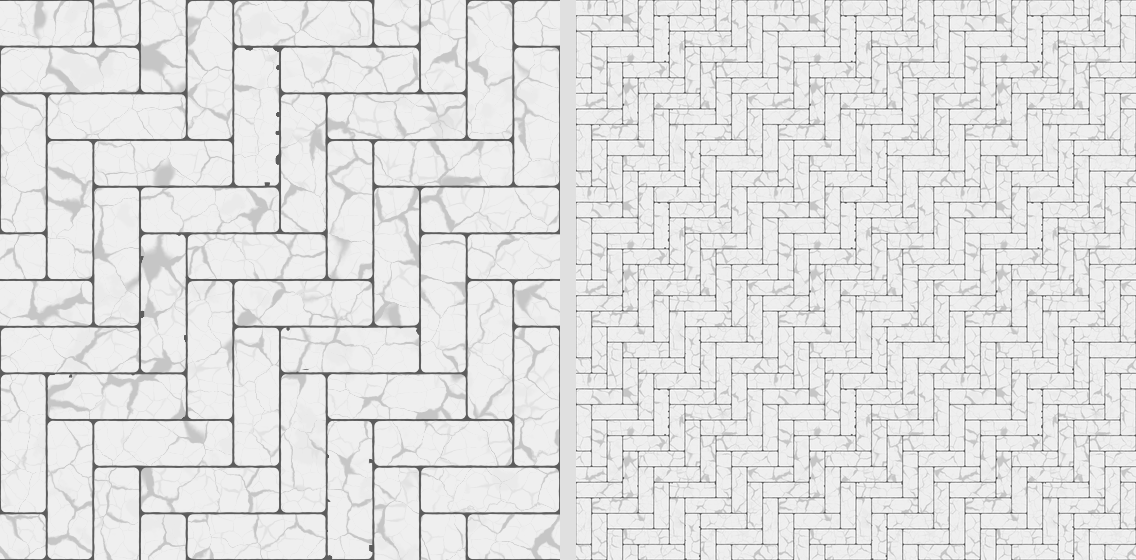
Left, the tile; right, the same tile 3 across and 3 down.
Write a Shadertoy shader that draws this texture.

```glsl
// Herringbone paving of white marble bricks with grey veins and thin dark joints.

const float CELLS = 12.0;          // brick widths across the canvas (multiple of 6)
const float BRICK_LENGTH = 3.0;    // brick length in brick widths
const float JOINT = 0.014;         // half width of the joint
const float EDGE_WEAR = 0.014;     // depth of the uneven brick edge
const float CHIP_DEPTH = 0.07;     // depth of the rare edge chips
const float CHIP_SHARE = 0.06;     // share of bricks that are chipped
const float CORNER = 0.12;         // corner radius
const float VEIN_SCALE = 1.15;     // density of the main veins
const float VEIN_WIDTH = 0.21;
const float FINE_SCALE = 2.5;      // density of the hairline veins
const float FINE_WIDTH = 0.15;
const float VEIN_WARP = 0.42;      // raggedness of the veins
const vec3 MARBLE = vec3(0.937);
const vec3 PALE_VEIN = vec3(0.87);
const vec3 DARK_VEIN = vec3(0.775);
const vec3 GROUT = vec3(0.36);

float hash(vec2 p) {
    vec3 q = fract(p.xyx * 0.1031);
    q += dot(q, q.yzx + 33.33);
    return fract((q.x + q.y) * q.z);
}

vec2 hash2(vec2 p) {
    return vec2(hash(p), hash(p + 71.3));
}

float noise(vec2 p) {
    vec2 i = floor(p), f = fract(p);
    f = f * f * (3.0 - 2.0 * f);
    return mix(mix(hash(i), hash(i + vec2(1, 0)), f.x),
               mix(hash(i + vec2(0, 1)), hash(i + vec2(1, 1)), f.x), f.y);
}

float fbm(vec2 p) {
    float sum = 0.0, amp = 0.5;
    for (int i = 0; i < 5; i++) {
        sum += amp * noise(p);
        p = mat2(1.6, 1.2, -1.2, 1.6) * p + 5.7;
        amp *= 0.5;
    }
    return sum;
}

// Difference of the two nearest cell distances: zero along the cracks
float cracks(vec2 p) {
    vec2 i = floor(p), f = fract(p);
    float near = 8.0, second = 8.0;
    for (int y = -1; y <= 1; y++)
    for (int x = -1; x <= 1; x++) {
        vec2 g = vec2(x, y);
        float d = length(g + hash2(i + g) - f);
        second = min(second, max(near, d));
        near = min(near, d);
    }
    return second - near;
}

float roundedBox(vec2 p, vec2 halfSize, float r) {
    vec2 q = abs(p) - halfSize + r;
    return length(max(q, 0.0)) + min(max(q.x, q.y), 0.0) - r;
}

vec3 marble(vec2 p, float px) {
    vec2 warp = vec2(fbm(p * 2.0), fbm(p * 2.0 + 17.0)) - 0.5;
    float soft = 1.8 * px;

    // Main veins swell and fade, with a pale fringe
    float swell = pow(noise(p * 1.9 + 9.0), 3.0);
    float d = cracks((p + VEIN_WARP * warp) * VEIN_SCALE);
    float w = VEIN_WIDTH * swell - 0.006;
    float dark = smoothstep(soft, -soft, d - w);
    float fringe = smoothstep(soft, -soft, d - w * 1.25 - 0.008);

    // Hairline veins
    float fade = pow(noise(p * 2.3 + 31.0), 3.0);
    float fineD = cracks((p + 0.8 * VEIN_WARP * warp.yx) * FINE_SCALE + 40.0);
    float fine = smoothstep(2.0 * soft, -2.0 * soft, fineD - FINE_WIDTH * fade + 0.012);

    // Faint smudges
    float smudge = 0.3 * smoothstep(0.62, 0.72, fbm(p * 1.5 + 60.0));

    vec3 col = mix(MARBLE, PALE_VEIN, max(max(fringe, 0.75 * fine), smudge));
    return mix(col, DARK_VEIN, dark);
}

void mainImage(out vec4 fragColor, in vec2 fragCoord) {
    vec2 p = fragCoord / iResolution.xy * CELLS;
    float px = CELLS / iResolution.y;

    // Herringbone: along each row three cells lie flat, three stand upright
    vec2 cell = floor(p);
    float k = mod(cell.x + cell.y + 2.0, 2.0 * BRICK_LENGTH);
    bool flatBrick = k < BRICK_LENGTH;
    vec2 origin = cell - (flatBrick ? vec2(k, 0) : vec2(0, k - BRICK_LENGTH));
    vec2 size = flatBrick ? vec2(BRICK_LENGTH, 1) : vec2(1, BRICK_LENGTH);
    vec2 local = p - origin - 0.5 * size;

    // Each brick is cut from its own, randomly turned piece of marble
    vec2 id = mod(origin, CELLS);
    float turn = 6.2832 * hash(id + 3.7);
    mat2 spin = mat2(cos(turn), sin(turn), -sin(turn), cos(turn));
    vec2 stone = spin * local + 10.0 + 80.0 * hash2(id + 11.0);

    // Worn outline with a few chips
    float wear = EDGE_WEAR * (0.6 * noise(stone * 6.0) + 0.4 * noise(stone * 17.0));
    float chipped = step(hash(id + 23.0), CHIP_SHARE);
    wear += chipped * CHIP_DEPTH * smoothstep(0.78, 0.9, noise(stone * 5.0 + 7.0));
    float edge = roundedBox(local, 0.5 * size - JOINT, CORNER) + wear;

    vec3 col = mix(marble(stone, px), GROUT, smoothstep(-0.6 * px, 0.6 * px, edge));
    fragColor = vec4(col, 1.0);
}
```
